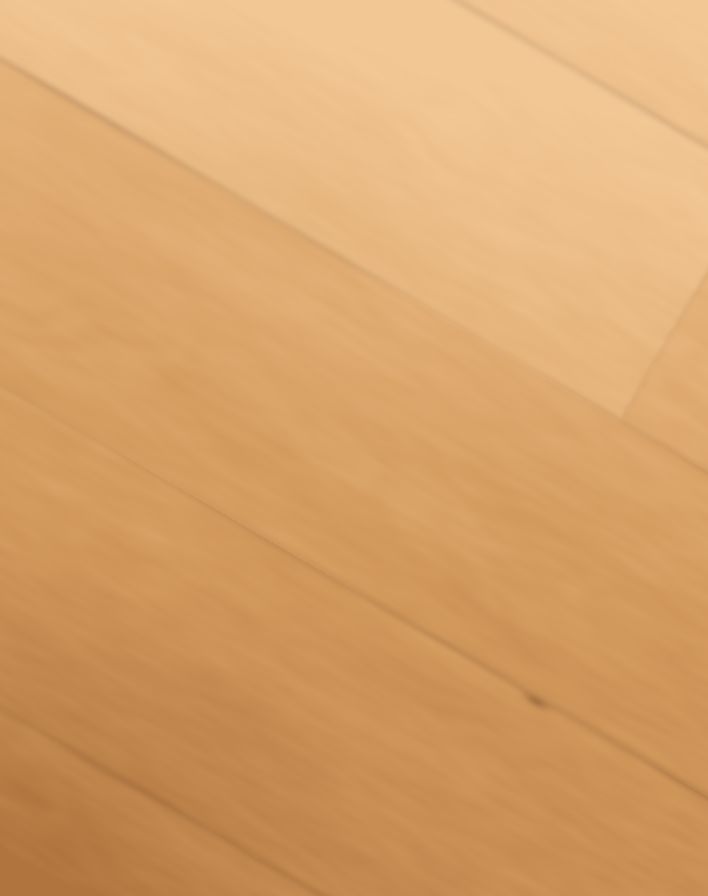
This texture is drawn by a WebGL 1 fragment shader. Its source:

```glsl
precision highp float;
uniform vec2 u_resolution;

#define BOARD_ANGLE 0.529
#define BOARD_WIDTH 0.3132
#define BOARD_LENGTH 1.8
#define ROW_ORIGIN 0.181
#define JOINT_ORIGIN 1.17
#define JOINT_STEP 0.42
#define SEAM_WIDTH 0.0042
#define SEAM_DEPTH 0.085
#define TONE_SPREAD 0.085
#define GRAIN_DEPTH 0.15
#define CORNER_SHADE 0.25
#define KNOT_CENTER vec2(0.407, 0.489)

const vec3 DARK_OAK = vec3(0.69, 0.455, 0.245);
const vec3 HONEY_OAK = vec3(0.835, 0.61, 0.37);
const vec3 PALE_OAK = vec3(0.95, 0.78, 0.58);

vec2 hashGradient(vec2 cell) {
  float a = 6.2832 * fract(sin(dot(cell, vec2(127.1, 311.7))) * 43758.5);
  return vec2(cos(a), sin(a));
}

float gradientNoise(vec2 p) {
  vec2 i = floor(p), f = fract(p);
  vec2 w = f * f * f * (f * (f * 6.0 - 15.0) + 10.0);
  float a = dot(hashGradient(i), f);
  float b = dot(hashGradient(i + vec2(1, 0)), f - vec2(1, 0));
  float c = dot(hashGradient(i + vec2(0, 1)), f - vec2(0, 1));
  float d = dot(hashGradient(i + vec2(1, 1)), f - vec2(1, 1));
  return mix(mix(a, b, w.x), mix(c, d, w.x), w.y);
}

// Streaks stretched along the board
float grainStreaks(vec2 p) {
  float sum = 0.0, gain = 0.5;
  vec2 q = p * vec2(2.6, 17.0);
  for (int i = 0; i < 4; i++) {
    sum += gain * gradientNoise(q);
    q = q * vec2(2.2, 1.9) + 5.7;
    gain *= 0.6;
  }
  return sum;
}

// Wavy growth rings, visible in patches
float growthFigure(vec2 p) {
  float warp = gradientNoise(p * vec2(3.2, 7.0)) + 0.3 * gradientNoise(p * vec2(11.0, 24.0));
  float rings = sin(warp * 21.0 + p.y * 34.0);
  float patches = smoothstep(-0.1, 0.4, gradientNoise(p * vec2(4.0, 9.0) + 8.3));
  return rings * patches;
}

float softLine(float dist, float width, float pixel) {
  float w = width + 0.5 * pixel;
  return exp(-dist * dist / (w * w));
}

float boardPosition(float x, float row) {
  return (x - JOINT_ORIGIN + row * JOINT_STEP) / BOARD_LENGTH;
}

float boardTone(float row, float piece) {
  return 0.05 + TONE_SPREAD * sin(row * 2.5 + 3.14 + (piece + 1.0) * 1.7);
}

// Tone of a row, blended across its end joints
float rowTone(float x, float row) {
  float along = boardPosition(x, row);
  float joint = floor(along + 0.5);
  float blend = smoothstep(-SEAM_WIDTH, SEAM_WIDTH, (along - joint) * BOARD_LENGTH);
  return mix(boardTone(row, joint - 1.0), boardTone(row, joint), blend);
}

vec3 oakColor(float t) {
  vec3 lower = mix(DARK_OAK, HONEY_OAK, clamp(t * 2.0, 0.0, 1.0));
  return mix(lower, PALE_OAK, clamp(t * 2.0 - 1.0, 0.0, 1.0));
}

void main() {
  float pixel = 1.0 / u_resolution.y;
  vec2 p = gl_FragCoord.xy * pixel;
  float c = cos(BOARD_ANGLE), s = sin(BOARD_ANGLE);
  vec2 floorPos = vec2(c * p.x - s * p.y, s * p.x + c * p.y);

  // Board layout
  float across = (floorPos.y - ROW_ORIGIN) / BOARD_WIDTH;
  float row = floor(across);
  float seam = floor(across + 0.5);
  float seamDist = (across - seam) * BOARD_WIDTH;
  float along = boardPosition(floorPos.x, row);
  float piece = floor(along);
  float jointDist = (along - floor(along + 0.5)) * BOARD_LENGTH;

  // Lighting and board tone
  float shade = 0.12 + 0.70 * p.y + 0.20 * p.x;
  shade -= CORNER_SHADE * exp(-dot(p, p) / 0.07);
  float blend = smoothstep(-1.5 * SEAM_WIDTH, 1.5 * SEAM_WIDTH, seamDist);
  shade += mix(rowTone(floorPos.x, seam - 1.0), rowTone(floorPos.x, seam), blend);

  // Grain and figure
  vec2 woodPos = floorPos + vec2(row * 3.7 + piece * 1.9, row * 2.3);
  float contrast = mix(1.35, 0.55, clamp(p.y, 0.0, 1.0));
  shade += GRAIN_DEPTH * contrast * grainStreaks(woodPos);
  shade += 0.02 * contrast * growthFigure(woodPos);
  shade += 0.05 * gradientNoise(woodPos * vec2(2.0, 6.0) + 2.7);
  shade += 0.045 * contrast * gradientNoise(woodPos * vec2(20.0, 95.0));
  vec3 color = oakColor(shade);

  // Seams that come and go, and fainter end joints
  float fade = clamp(0.75 + 1.1 * gradientNoise(vec2(floorPos.x * 4.0, seam * 5.3)), 0.2, 1.2);
  float seamLine = softLine(seamDist, SEAM_WIDTH, pixel) * fade;
  float jointLine = 0.35 * softLine(jointDist, SEAM_WIDTH * 0.8, pixel);
  color *= 1.0 - vec3(0.9, 1.0, 1.1) * SEAM_DEPTH * max(seamLine, jointLine);

  // Small knot
  vec2 knotPos = (floorPos - KNOT_CENTER) / vec2(0.014, 0.005);
  color *= 1.0 - vec3(0.18, 0.22, 0.24) * exp(-dot(knotPos, knotPos));

  gl_FragColor = vec4(color, 1.0);
}
```
